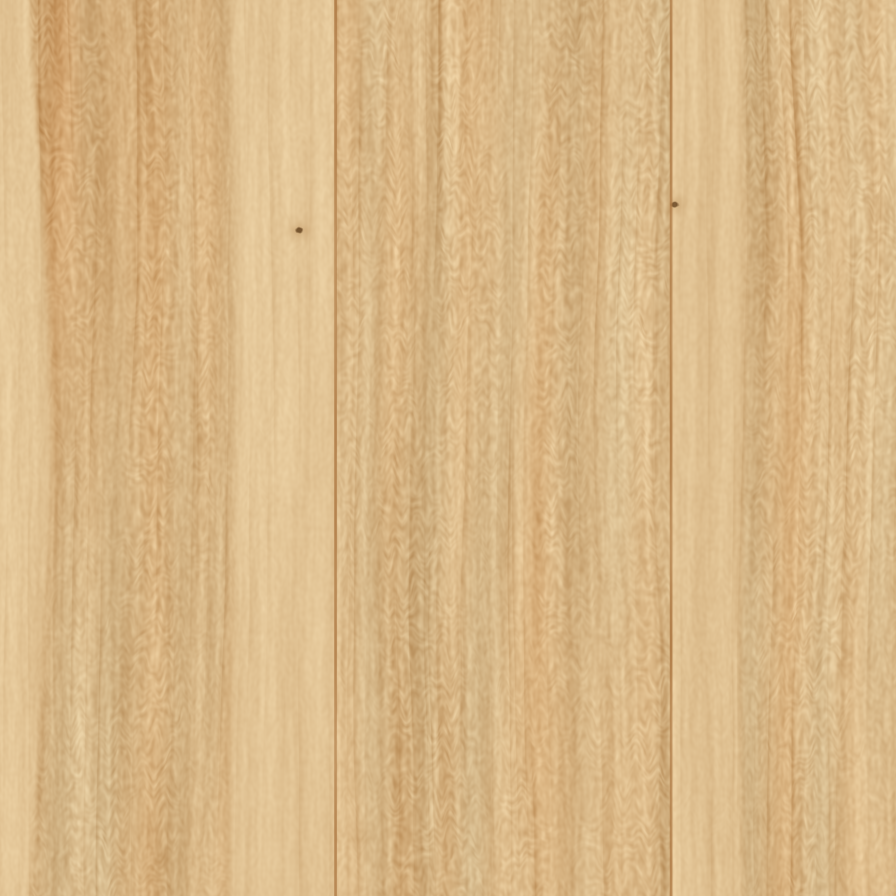
This texture is drawn by a Shadertoy shader. Its source:

```glsl
#define PLANK_WIDTH 0.3745
#define SEAM_HALF 0.0012
#define STREAK_GAIN 0.42
#define FIBRE_GAIN 0.27
#define FLECK_GAIN 0.46
#define LINE_GAIN 0.28
#define PALE vec3(0.91, 0.80, 0.62)
#define DARK vec3(0.75, 0.585, 0.38)
#define SEAM_COLOR vec3(0.68, 0.47, 0.26)
#define KNOT_COLOR vec3(0.40, 0.27, 0.13)

// Random unit gradient for a lattice point
vec2 gradientAt(vec2 cell) {
    uvec2 q = uvec2(ivec2(cell)) * uvec2(1597334673u, 3812015801u);
    uint h = (q.x ^ q.y) * 1597334673u;
    h = (h ^ (h >> 15)) * 2246822519u;
    h ^= h >> 13;
    float angle = float(h & 65535u) / 65536.0 * 6.2832;
    return vec2(cos(angle), sin(angle));
}

float gradientNoise(vec2 p) {
    vec2 i = floor(p), f = p - i;
    vec2 w = f * f * f * (f * (f * 6.0 - 15.0) + 10.0);
    vec2 e = vec2(1.0, 0.0);
    float a = dot(gradientAt(i), f);
    float b = dot(gradientAt(i + e), f - e);
    float c = dot(gradientAt(i + e.yx), f - e.yx);
    float d = dot(gradientAt(i + e.xx), f - e.xx);
    return mix(mix(a, b, w.x), mix(c, d, w.x), w.y);
}

// Heartwood of each plank: left edge, right edge, bow of the left edge
vec3 heartSpan(int plank) {
    vec3 spans[3] = vec3[3](vec3(0.09, 0.70, 0.06), vec3(-0.3, 1.3, 0.0), vec3(0.21, 1.3, 0.0));
    return spans[clamp(plank, 0, 2)];
}

// Thin dark growth lines at irregular spacing, fading in and out along the board
float growthLines(vec2 p, float density) {
    float phase = p.x * density + 0.8 * gradientNoise(vec2(p.x * density * 0.4, p.y * 0.6));
    float id = floor(phase);
    float place = 0.5 + 0.5 * gradientNoise(vec2(id * 0.73 + 0.4, 2.5));
    float d = (fract(phase) - place) / density;
    float side = d < 0.0 ? 0.0011 : 0.0030;
    float fade = smoothstep(-0.25, 0.35, gradientNoise(vec2(id * 0.61 + 0.3, p.y * 2.2)));
    return exp(-d * d / (side * side)) * fade;
}

void mainImage(out vec4 fragColor, in vec2 fragCoord) {
    vec2 uv = fragCoord / iResolution.xy;
    float pixel = 1.0 / iResolution.x;

    // Plank layout
    float plank = floor(uv.x / PLANK_WIDTH);
    float across = fract(uv.x / PLANK_WIDTH);
    vec2 seed = vec2(7.31, 3.37) * (plank + 1.0);

    // Grain coordinates drift gently along the board
    float drift = 0.016 * gradientNoise(vec2(uv.x * 5.0, uv.y * 1.6) + seed)
                + 0.003 * gradientNoise(vec2(uv.x * 18.0, uv.y * 6.0) + seed);
    vec2 grain = vec2(uv.x + drift, uv.y) + seed;

    // Pale sapwood against darker heartwood
    vec3 span = heartSpan(int(plank));
    float u = across + drift / PLANK_WIDTH;
    float left = u - span.x - span.z * sin(3.1416 * uv.y);
    float right = span.y - u;
    float heart = smoothstep(-0.015, 0.02, left) * smoothstep(-0.02, 0.03, right);
    float rim = heart * (exp(-abs(left) * 28.0) + 0.5 * exp(-abs(right) * 40.0));

    // Broad streaks, fine fibres and growth lines
    float streaks = 0.8 * gradientNoise(vec2(grain.x * 17.0, grain.y * 0.8))
                  + 0.8 * gradientNoise(vec2(grain.x * 52.0, grain.y * 1.3));
    float fibres = gradientNoise(vec2(grain.x * 120.0, grain.y * 4.0))
                 + 0.8 * gradientNoise(vec2(grain.x * 210.0, grain.y * 28.0))
                 + 0.7 * gradientNoise(vec2(grain.x * 230.0, grain.y * 130.0));
    float lines = growthLines(grain, 30.0) + 0.6 * growthLines(grain + 4.7, 47.0);

    // Rippled flecks gathered in long bands
    float ripple = gradientNoise(vec2(grain.x * 75.0, grain.y * 20.0));
    float fleck = gradientNoise(vec2(grain.x * 125.0, grain.y * 125.0 + ripple * 3.0));
    float band = 0.35 + 0.65 * smoothstep(-0.25, 0.3, gradientNoise(vec2(grain.x * 22.0, grain.y * 1.5 + 5.1)));

    float tone = 0.14 + 0.24 * heart + 0.26 * rim;
    tone += STREAK_GAIN * streaks * mix(0.55, 1.0, heart);
    tone += FIBRE_GAIN * fibres * mix(0.6, 1.0, heart);
    tone += FLECK_GAIN * fleck * band * mix(0.2, 1.0, heart);
    tone += LINE_GAIN * lines * mix(0.6, 1.0, heart);
    vec3 color = mix(PALE, DARK, clamp(tone, -0.1, 1.2));

    // Warm and greenish shifts, with a redder patch by the first heartwood edge
    float warmth = gradientNoise(vec2(grain.x * 24.0, grain.y * 1.4 + 2.7)) * heart;
    color += warmth * vec3(0.025, -0.012, -0.03);
    float redPatch = exp(-pow((uv.x - 0.07) / 0.025, 2.0)) * smoothstep(0.3, 1.0, uv.y);
    color += redPatch * heart * vec3(-0.01, -0.04, -0.05);

    // Small knots
    for (int k = 0; k < 2; k++) {
        vec2 center = vec2(0.334, 0.743) + float(k) * vec2(0.419, 0.029);
        vec2 d = (uv - center) * vec2(1.0, 1.2);
        float r = length(d) + 0.0015 * gradientNoise(uv * 220.0);
        color = mix(color, DARK, 0.45 * exp(-dot(d, d) / 0.00012));
        color = mix(color, KNOT_COLOR, 0.85 * (1.0 - smoothstep(0.002, 0.0055, r)));
    }

    // Seams between planks, with a light bevel at the right
    float seamX = PLANK_WIDTH * max(1.0, round(uv.x / PLANK_WIDTH));
    float offset = uv.x - seamX;
    color += 0.025 * exp(-pow((offset - 0.004) / 0.002, 2.0));
    float seam = 1.0 - smoothstep(SEAM_HALF - pixel * 0.5, SEAM_HALF + pixel, abs(offset));
    float seamWear = 0.75 + 0.3 * gradientNoise(vec2(seamX * 31.0, uv.y * 9.0));
    color = mix(color, SEAM_COLOR, seam * seamWear);

    fragColor = vec4(clamp(color, 0.0, 1.0), 1.0);
}
```
